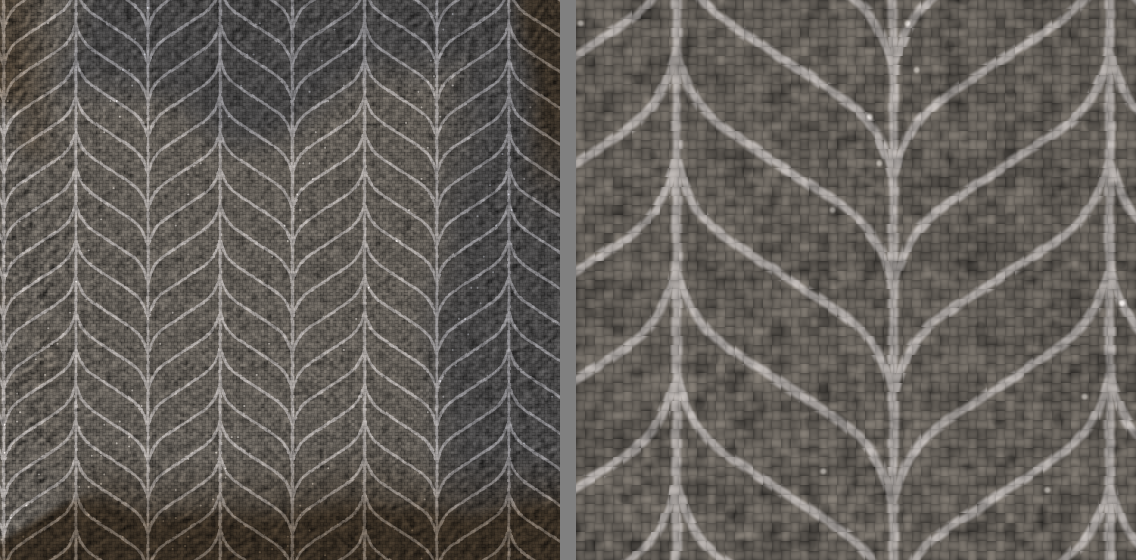
Left, the full canvas; right, a detail of the centre.
This pattern is drawn by a three.js fragment shader. Its source:

```glsl
// Woven cloth printed with pale stems and S-curved leaf veins in mirrored columns.
// Veins are one folded curve repeated in y; threads, flecks, relief and
// stained borders are layered on top from hash and value noise.
#define COLUMN 0.1289
#define ROW 0.06445
#define ORIGIN vec2(0.0065, 0.5664)
#define VEIN_HALF_WIDTH 0.0025
#define STEM_HALF_WIDTH 0.0028
#define SOFTNESS 0.0014
#define THREADS 180.0
#define CLOTH vec3(0.395, 0.375, 0.350)
#define INK vec3(0.690, 0.670, 0.660)
#define COOL_STAIN vec3(0.70, 0.73, 0.79)
#define WARM_STAIN vec3(0.56, 0.49, 0.40)

varying vec2 vUv;

float hash(vec2 p) {
  return fract(sin(dot(p, vec2(127.1, 311.7))) * 43758.5453);
}

float noise(vec2 p) {
  vec2 i = floor(p), f = fract(p);
  f = f * f * (3.0 - 2.0 * f);
  return mix(mix(hash(i), hash(i + vec2(1.0, 0.0)), f.x),
             mix(hash(i + vec2(0.0, 1.0)), hash(i + 1.0), f.x), f.y);
}

float cloudNoise(vec2 p) {
  return 0.6 * noise(p) + 0.3 * noise(p * 2.1 + 7.0) + 0.1 * noise(p * 4.3 + 3.0);
}

float stroke(float dist, float halfWidth) {
  return 1.0 - smoothstep(halfWidth - SOFTNESS, halfWidth + SOFTNESS, dist);
}

// Coverage of stems and veins; side runs from 0 at a crest to COLUMN at a valley
float leafLines(vec2 p) {
  float side = abs(mod(p.x - ORIGIN.x, 2.0 * COLUMN) - COLUMN);
  float u = 2.0 * side / COLUMN - 1.0;
  float u6 = pow(abs(u), 6.0);
  float drop = 0.5 * COLUMN * u * (0.65 + 0.45 * u6);
  float slope = 0.65 + 3.15 * u6;
  float rise = mod(p.y + drop - ORIGIN.y + 0.5 * ROW, ROW) - 0.5 * ROW;
  float vein = stroke(abs(rise) / sqrt(1.0 + slope * slope), VEIN_HALF_WIDTH);
  float stem = stroke(min(side, COLUMN - side), STEM_HALF_WIDTH);
  return max(vein, stem);
}

// Over-under threads: rounded light across each thread, dark in the gaps
float weave(vec2 p) {
  vec2 cell = floor(p), f = fract(p) - 0.5;
  float over = mod(cell.x + cell.y, 2.0);
  float across = mix(f.x, f.y, over);
  float along = mix(f.y, f.x, over);
  return 1.0 - 2.6 * across * across - 0.8 * along * along;
}

// Multiplying tint of the worn, stained borders
vec3 stains(vec2 p) {
  float cloud = cloudNoise(p * 5.0);
  vec2 q = p + 0.09 * (cloud - 0.5);
  float top = smoothstep(0.80, 0.91, q.y - 0.10 * smoothstep(0.20, 0.0, abs(q.x - 0.47)) * -1.0)
            * smoothstep(0.08, 0.17, q.x);
  float right = smoothstep(0.74, 0.86, q.x);
  float bottom = smoothstep(0.15, 0.06, q.y)
               * smoothstep(-0.01, 0.015, 0.6 * p.x + 0.035 - p.y);
  bottom = max(bottom, smoothstep(0.22, 0.02, q.y) * smoothstep(0.08, 0.2, p.x) * 0.85);
  float corner = smoothstep(0.90, 0.97, q.x) * smoothstep(0.55, 0.80, q.y);
  float left = smoothstep(0.14, 0.02, q.x) * smoothstep(0.35, 0.65, cloud);

  vec3 tint = vec3(1.0 + 0.06 * (cloud - 0.5));
  tint = mix(tint, COOL_STAIN, max(top, right) * 0.92);
  tint = mix(tint, WARM_STAIN, max(bottom, corner * 0.9));
  return mix(tint, WARM_STAIN * 1.25, left * 0.8);
}

void main() {
  vec2 thread = vUv * THREADS;
  vec2 cell = floor(thread);
  float edge = min(min(vUv.x, 1.0 - vUv.x), min(vUv.y, 1.0 - vUv.y));
  float border = smoothstep(0.24, 0.05, edge);

  // Ink creeps along the threads, so its outline is slightly ragged
  vec2 creep = vec2(hash(cell), hash(cell + 19.0)) - 0.5;
  float ink = leafLines(vUv + 0.0016 * creep);
  ink *= 0.82 + 0.18 * noise(thread * 0.7);

  // Cloth surface: threads, dark flecks and slanted relief lit from upper left
  float fleck = noise(thread * vec2(0.9, 1.1) + 31.0);
  vec2 slant = vec2(vUv.x + 0.5 * vUv.y, vUv.y - 0.4 * vUv.x) * vec2(75.0, 110.0);
  float relief = noise(slant) - noise(slant + vec2(-0.35, 0.45));
  float shade = 0.72 + 0.34 * weave(thread) + 0.34 * (fleck - 0.5);
  shade += 0.20 * (hash(cell + 5.0) - 0.5) - 0.16 * smoothstep(0.65, 0.9, noise(thread * 0.6));
  shade += relief * mix(0.18, 0.50, border);

  vec3 tint = stains(vUv);
  vec3 cloth = CLOTH * tint * shade;
  vec3 print = INK * mix(vec3(1.0), tint, 0.65) * mix(1.0, shade, 0.6);
  vec3 color = mix(cloth, print, ink);

  // Sparse glints on raised threads
  float glint = step(0.988, hash(cell + 77.0)) * smoothstep(0.5, 0.1, length(fract(thread) - 0.5));
  color += 0.28 * glint * tint;
  gl_FragColor = vec4(clamp(color, 0.0, 1.0), 1.0);
}
```
